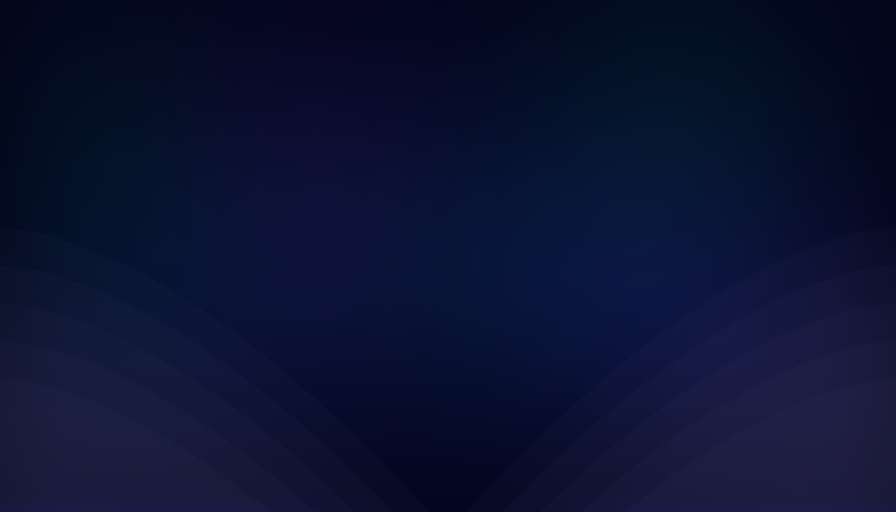
Write a WebGL 2 fragment shader that draws this background.

```glsl
#version 300 es
precision highp float;

uniform vec2 u_resolution;
out vec4 fragColor;

const vec3 NIGHT = vec3(0.011, 0.014, 0.108);
const vec3 VEIL = vec3(0.52, 0.52, 0.66);
const vec3 FLOOR_GLOW = vec3(0.004, 0.002, 0.05);
const float VEIL_ALPHA = 0.031;
const int WAVE_COUNT = 5;
const float WAVE_TOP = 0.555;     // height of the outer wave at the side
const float WAVE_STEP = 0.0737;   // drop from one wave to the next
const float WAVE_REACH = 0.479;   // width of the outer wave at the floor
const float WAVE_POWER = 1.65;    // bend of the slope

// Soft lights: centre in xy, spread in zw
const int GLOW_COUNT = 8;
const vec4 GLOW_SHAPE[GLOW_COUNT] = vec4[](
    vec4(0.12, 0.70, 0.11, 0.24),
    vec4(0.35, 0.60, 0.12, 0.25),
    vec4(0.23, 0.42, 0.17, 0.21),
    vec4(0.54, 0.48, 0.12, 0.24),
    vec4(0.76, 0.78, 0.13, 0.22),
    vec4(0.72, 0.44, 0.14, 0.21),
    vec4(0.92, 0.22, 0.16, 0.23),
    vec4(0.08, 0.15, 0.17, 0.20));
const vec3 GLOW_COLOR[GLOW_COUNT] = vec3[](
    vec3(0.000, 0.040, 0.020),
    vec3(0.040, 0.022, 0.070),
    vec3(0.000, 0.030, 0.050),
    vec3(0.000, 0.034, 0.042),
    vec3(0.000, 0.054, 0.032),
    vec3(0.025, 0.038, 0.105),
    vec3(0.040, 0.033, 0.078),
    vec3(0.024, 0.022, 0.050));

vec3 softLights(vec2 uv) {
    vec3 light = vec3(0.0);
    for (int i = 0; i < GLOW_COUNT; i++) {
        vec2 d = (uv - GLOW_SHAPE[i].xy) / GLOW_SHAPE[i].zw;
        light += GLOW_COLOR[i] * exp(-0.5 * dot(d, d));
    }
    return light;
}

// Slope that falls from either side towards the middle
float waveHeight(float fromSide) {
    return WAVE_TOP * (1.0 - pow(fromSide / WAVE_REACH, WAVE_POWER));
}

void main() {
    vec2 uv = gl_FragCoord.xy / u_resolution;
    float fromSide = min(uv.x, 1.0 - uv.x);
    float edge = 1.0 / u_resolution.y;

    vec3 color = NIGHT + softLights(uv);

    // Stacked translucent waves
    float height = waveHeight(fromSide);
    for (int i = 0; i < WAVE_COUNT; i++) {
        float gap = height - float(i) * WAVE_STEP - uv.y;
        float inside = smoothstep(-edge, edge, gap);
        color = mix(color, VEIL, VEIL_ALPHA * inside);
    }

    // Glow along the floor, fading in the middle
    float sideFade = 1.0 - smoothstep(0.25, 0.5, fromSide);
    color += FLOOR_GLOW * sideFade * exp(-uv.y / 0.025);

    // Slightly darker sides
    color *= mix(0.92, 1.0, smoothstep(0.0, 0.07, fromSide));

    fragColor = vec4(color, 1.0);
}
```
